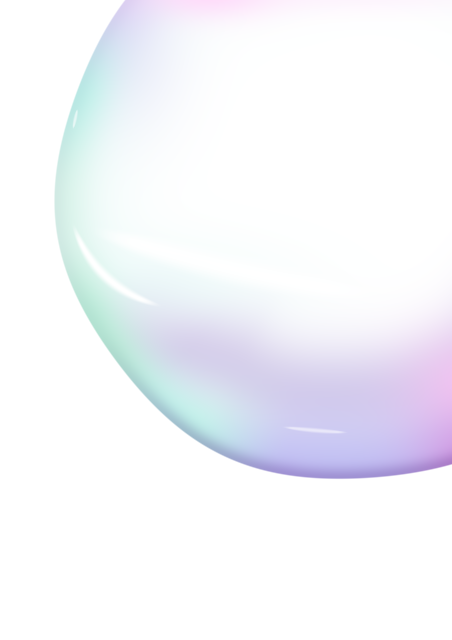
Reproduce this background procedurally as a WebGL 2 fragment shader.

```glsl
#version 300 es
precision highp float;
// A large pearly bubble with pastel rim colours and soft reflections on white.
uniform vec2 u_resolution;
out vec4 fragColor;

// Lengths are fractions of the canvas height; angles start at the left, turning down.
const vec2 CENTRE = vec2(0.521, 0.7005);
const float RADIUS = 0.4323;
const float STRETCH = 0.0094;
const float WOBBLE = 0.0046;
const float WOBBLE_ANGLE = 0.14;
const float RIM_THIN = 0.052;
const float RIM_THICK = 0.105;
const float EDGE_WIDTH = 0.017;

const vec3 WHITE = vec3(1.0);
const vec3 LAVENDER = vec3(0.86, 0.84, 0.96);
const vec3 AQUA = vec3(0.74, 0.94, 0.91);
const vec3 PALE_MINT = vec3(0.84, 0.95, 0.91);
const vec3 GREEN = vec3(0.72, 0.92, 0.84);
const vec3 PERIWINKLE = vec3(0.75, 0.74, 0.95);
const vec3 MAUVE = vec3(0.84, 0.81, 0.92);
const vec3 ORCHID = vec3(0.83, 0.58, 0.88);
const vec3 PINK = vec3(0.98, 0.77, 0.95);
const vec3 BLUSH = vec3(1.0, 0.85, 0.98);
const vec3 ICE = vec3(0.92, 0.98, 0.975);
const vec3 EDGE_SHADE = vec3(0.83, 0.77, 0.87);

// Soft elliptical falloff, 1 at its centre.
float glow(vec2 p, vec2 centre, vec2 radii) {
    vec2 q = (p - centre) / radii;
    return exp(-dot(q, q));
}

// Tapered, curved streak running from a to b.
float streak(vec2 p, vec2 a, vec2 b, float bend, float width) {
    vec2 axis = b - a;
    float t = clamp(dot(p - a, axis) / dot(axis, axis), 0.0, 1.0);
    float taper = 4.0 * t * (1.0 - t);
    float side = dot(p - a, vec2(-axis.y, axis.x)) / length(axis);
    float offset = abs(side - bend * taper);
    return (1.0 - smoothstep(0.1 * width, width * (0.3 + taper), offset))
        * smoothstep(0.0, 0.6, taper);
}

// Slightly uneven outline of the bubble.
float outline(float angle) {
    float turn = angle - WOBBLE_ANGLE;
    return RADIUS + STRETCH * turn * turn + WOBBLE * cos(6.0 * turn);
}

// Rim hue as it shifts around the bubble.
vec3 rimColour(float angle) {
    vec3 c = mix(LAVENDER, AQUA, smoothstep(-0.75, -0.35, angle));
    c = mix(c, PALE_MINT, smoothstep(-0.4, 0.02, angle));
    c = mix(c, GREEN, smoothstep(0.15, 0.5, angle));
    c = mix(c, AQUA, smoothstep(0.6, 0.95, angle));
    return mix(c, PERIWINKLE, smoothstep(1.02, 1.42, angle));
}

vec3 film(vec2 p, float angle, float depth) {
    // Pale washes beneath the stronger colour.
    vec3 c = mix(WHITE, ICE, 0.8 * glow(p, vec2(0.24, 0.54), vec2(0.2, 0.08)));
    c = mix(c, ICE, 0.7 * exp(-pow(depth / 0.12, 2.0)));
    c = mix(c, LAVENDER, 0.4 * glow(p, vec2(0.2, 0.92), vec2(0.085, 0.12)));

    // Mauve band following the lower curve.
    float bandDepth = mix(0.05, 0.13, smoothstep(0.5, 1.1, angle));
    float band = exp(-pow((depth - bandDepth) / 0.08, 2.0));
    c = mix(c, MAUVE, band * smoothstep(0.3, 0.85, angle));

    // Coloured rim, thickest at the bottom.
    float rimWidth = mix(RIM_THIN, RIM_THICK, smoothstep(0.65, 1.6, angle));
    c = mix(c, rimColour(angle), exp(-pow(depth / rimWidth, 2.0)));

    // Pink light from the right and from above.
    c = mix(c, PINK, 0.9 * glow(p, vec2(0.755, 0.395), vec2(0.115, 0.085)));
    c = mix(c, ORCHID, 0.85 * glow(p, vec2(0.745, 0.285), vec2(0.09, 0.075)));
    c = mix(c, BLUSH, 0.95 * glow(p, vec2(0.326, 1.013), vec2(0.1, 0.04)));
    c = mix(c, BLUSH, 0.3 * glow(p, vec2(0.54, 1.01), vec2(0.25, 0.03)));

    // Darker outer edge below.
    float edge = exp(-pow(depth / EDGE_WIDTH, 2.0));
    float low = 0.15 + 0.85 * smoothstep(0.45, 1.15, angle);
    return c * mix(WHITE, EDGE_SHADE, edge * low);
}

float reflections(vec2 p) {
    float broad = streak(p, vec2(0.14, 0.642), vec2(0.59, 0.538), -0.01, 0.024);
    float crescent = streak(p, vec2(0.113, 0.652), vec2(0.254, 0.521), -0.026, 0.009);
    float spark = streak(p, vec2(0.121, 0.83), vec2(0.114, 0.798), 0.0, 0.003);
    float glint = streak(p, vec2(0.44, 0.333), vec2(0.545, 0.324), -0.001, 0.004);
    return max(max(0.95 * broad, crescent), max(0.6 * spark, 0.55 * glint));
}

void main() {
    vec2 p = gl_FragCoord.xy / u_resolution.y;
    vec2 q = p - CENTRE;
    float angle = atan(-q.y, -q.x);
    float depth = outline(angle) - length(q);
    float pixel = 1.0 / u_resolution.y;
    float inside = smoothstep(-pixel, pixel, depth);

    vec3 bubble = mix(film(p, angle, max(depth, 0.0)), WHITE, reflections(p));
    fragColor = vec4(mix(WHITE, bubble, inside), 1.0);
}
```
